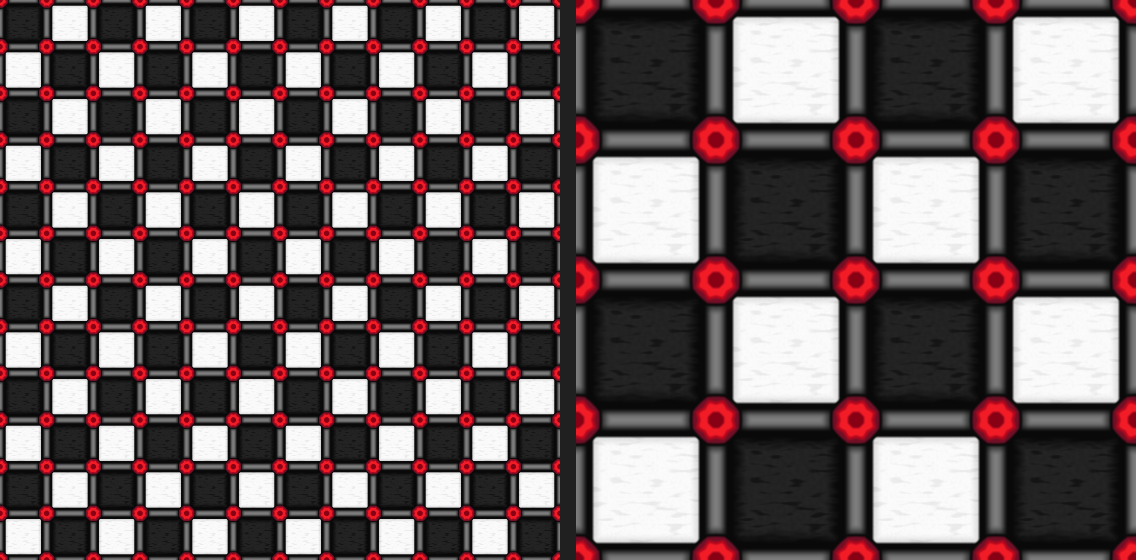
Left: the whole. Right: its middle third, enlarged.
Reproduce this pattern procedurally as a three.js fragment shader.

```glsl
// Checkerboard of brushed black and white tiles, framed by rounded grey bars
// with a red rosette at every crossing. Each cell is folded onto its distance
// to the grid lines; streaks are gradient noise in tile coordinates.
#define CELLS 12.0
#define TILE_HALF 0.378
#define TILE_ROUND 0.035
#define BAR_HALF 0.088
#define BAR_START 0.17
#define NODE_RADIUS 0.168
#define SOFT 0.013
#define STREAK_SCALE vec2(7.0, 26.0)
#define WHITE vec3(0.985)
#define BLACK vec3(0.135)
#define OUTLINE vec3(0.035)
#define BRIGHT_RED vec3(0.95, 0.11, 0.15)

varying vec2 vUv;

vec2 gradientAt(vec2 corner) {
  float angle = 6.2832 * fract(sin(dot(corner, vec2(127.1, 311.7))) * 4375.85);
  return vec2(cos(angle), sin(angle));
}

float gradientNoise(vec2 p) {
  vec2 i = floor(p);
  vec2 f = p - i;
  vec2 u = f * f * f * (f * (f * 6.0 - 15.0) + 10.0);
  vec2 e = vec2(1.0, 0.0);
  float low = mix(dot(gradientAt(i), f), dot(gradientAt(i + e.xy), f - e.xy), u.x);
  float high = mix(dot(gradientAt(i + e.yx), f - e.yx), dot(gradientAt(i + e.xx), f - e.xx), u.x);
  return mix(low, high, u.y);
}

// Coverage of the region where distance is below edge.
float inside(float distance, float edge) {
  return 1.0 - smoothstep(edge - SOFT, edge + SOFT, distance);
}

float roundedSquare(vec2 p, float halfSize, float radius) {
  vec2 d = abs(p) - halfSize + radius;
  return length(max(d, 0.0)) + min(max(d.x, d.y), 0.0) - radius;
}

vec3 tileColour(vec2 p, float edgeDistance, float isWhite) {
  float streak = gradientNoise(p * STREAK_SCALE + 20.0);
  float grain = gradientNoise(p * 30.0 + 60.0);
  float depth = -edgeDistance;
  float scratch = smoothstep(0.12, 0.45, streak);
  // Pale face: faint scratches, slightly grey rim.
  vec3 pale = WHITE - 0.06 * scratch - 0.03 * abs(grain);
  pale -= 0.10 * (1.0 - smoothstep(0.0, 0.07, depth));
  // Dark face: black scratches and a ragged shadow around the rim.
  vec3 dark = BLACK - 0.055 * scratch + 0.015 * grain;
  float shade = smoothstep(-0.02, 0.11, depth + 0.05 * streak);
  dark = mix(OUTLINE, dark, shade);
  return mix(dark, pale, isWhite);
}

// Adds one bar: across and along are distances from its axis and its end.
vec3 addBar(vec3 colour, float across, float along) {
  float body = 1.0 - smoothstep(0.025, BAR_HALF, across);
  float ends = smoothstep(BAR_START, BAR_START + 0.09, along + 0.25 * across);
  float core = 1.0 - smoothstep(0.0, 0.045, across);
  vec3 grey = vec3(0.40 + 0.09 * core);
  return mix(colour, grey, body * mix(0.3, 1.0, ends) * smoothstep(0.14, 0.18, along));
}

// Rosette: dark heart, bright ring, deep red band, wine rim, black outline.
vec3 addNode(vec3 colour, vec2 q) {
  float octagon = max(max(q.x, q.y), (q.x + q.y) * 0.73);
  float d = mix(octagon, length(q), 0.35);
  float petals = cos(8.0 * atan(q.y, q.x + 0.0001));
  float wavy = d + 0.006 * petals * smoothstep(0.03, 0.09, d);
  colour = mix(colour, OUTLINE, inside(d, NODE_RADIUS + 0.018));
  colour = mix(colour, vec3(0.44, 0.06, 0.15), inside(d, NODE_RADIUS));
  colour = mix(colour, vec3(0.70, 0.03, 0.11), inside(wavy, 0.138));
  colour = mix(colour, BRIGHT_RED, inside(wavy, 0.116));
  return mix(colour, vec3(0.53, 0.0, 0.08), inside(d, 0.058));
}

void main() {
  vec2 grid = vUv * CELLS;
  vec2 cell = floor(grid);
  vec2 p = grid - cell - 0.5;
  vec2 q = 0.5 - abs(p);
  float isWhite = 1.0 - mod(cell.x + cell.y, 2.0);

  // Frame and its bars
  vec3 colour = OUTLINE;
  colour = addBar(colour, q.x, q.y);
  colour = addBar(colour, q.y, q.x);

  // Tile face
  float edgeDistance = roundedSquare(p, TILE_HALF, TILE_ROUND);
  colour = mix(colour, tileColour(p, edgeDistance, isWhite), inside(edgeDistance, 0.0));

  // Crossing
  colour = addNode(colour, q);
  gl_FragColor = vec4(colour, 1.0);
}
```
